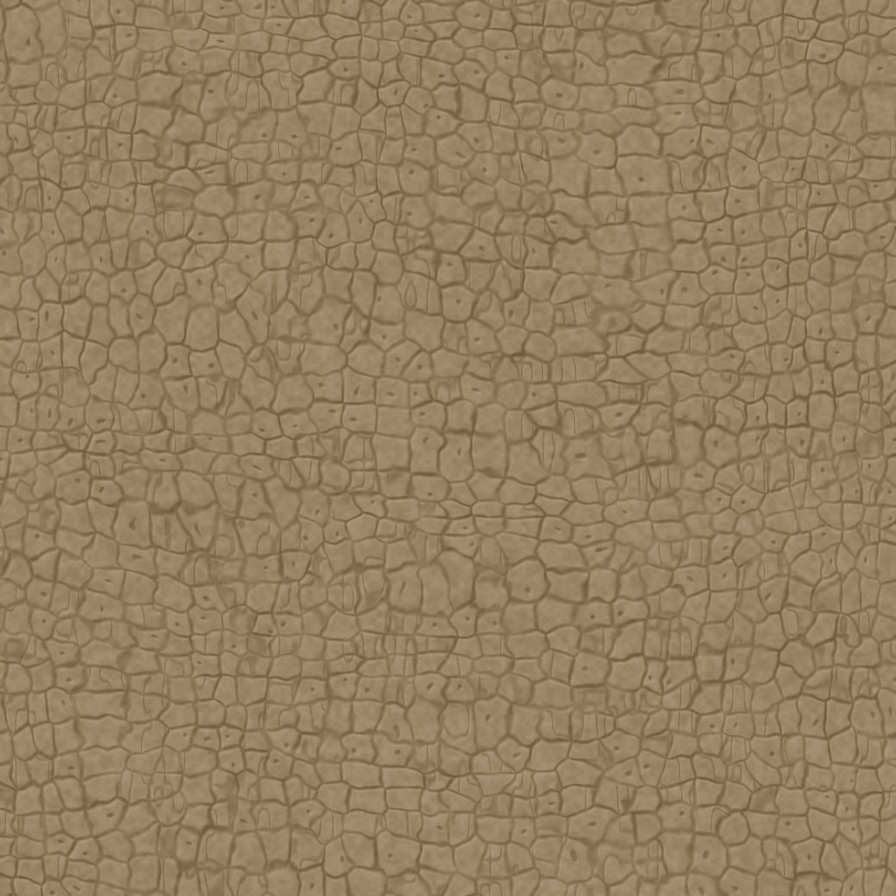
A Shadertoy shader for this texture:

```glsl
// Tan embossed reptile leather: uneven rows of squarish scales with brown creases
float hash(vec2 p) {
    return fract(sin(dot(p, vec2(127.1, 311.7))) * 43758.5453);
}

vec2 hash2(vec2 p) {
    return vec2(hash(p), hash(p + 57.3));
}

float noise(vec2 p) {
    vec2 i = floor(p), f = fract(p);
    f = f * f * (3.0 - 2.0 * f);
    return mix(mix(hash(i), hash(i + vec2(1, 0)), f.x),
               mix(hash(i + vec2(0, 1)), hash(i + vec2(1, 1)), f.x), f.y);
}

// Bends the canvas into wavering rows of varied height
vec2 scaleSpace(vec2 uv) {
    vec2 p = uv * vec2(30.0, 32.0);
    p.y += 1.6 * noise(uv * vec2(3.0, 2.5)) + 1.1 * noise(uv * vec2(4.0, 13.0) + 9.0);
    p.x += 1.2 * noise(uv * vec2(5.0, 3.0) + 31.0) + 0.8 * noise(uv * vec2(13.0, 5.0) + 4.0);
    p += 0.24 * (vec2(noise(uv * 75.0), noise(uv * 75.0 + 40.0)) - 0.5);
    return p;
}

vec2 scaleCentre(vec2 cell) {
    return cell + 0.5 + vec2(0.62, 0.5) * (hash2(cell) - 0.5);
}

// Surface height: 1 on a scale face, lower in creases, wrinkles and pits
float leatherHeight(vec2 uv) {
    vec2 p = scaleSpace(uv), base = floor(p), cell = base, toCentre = vec2(0.0);
    float nearest = 9.0;
    for (int y = -1; y <= 1; y++)
    for (int x = -1; x <= 1; x++) {
        vec2 c = base + vec2(x, y), r = scaleCentre(c) - p;
        if (dot(r, r) < nearest) {
            nearest = dot(r, r);
            cell = c;
            toCentre = r;
        }
    }

    // Distance to the closest border of this scale
    float edge = 9.0;
    for (int y = -2; y <= 2; y++)
    for (int x = -2; x <= 2; x++) {
        if (x == 0 && y == 0) continue;
        vec2 r = scaleCentre(cell + vec2(x, y)) - p;
        edge = min(edge, dot(0.5 * (r + toCentre), normalize(r - toCentre)));
    }
    float depth = mix(0.45, 1.15, noise(uv * 38.0 + 17.0));
    float width = mix(0.09, 0.17, noise(uv * 22.0 + 5.0));
    float crease = depth * (1.0 - smoothstep(0.0, width, edge));

    // Upright wrinkles on some scales, small pits on others
    float kind = hash(cell + 3.7);
    float fold = abs(noise(uv * vec2(85.0, 36.0) + 60.0) - 0.5);
    float wrinkle = 0.55 * step(kind, 0.4) * (1.0 - smoothstep(0.0, 0.12, fold));
    vec2 pitPos = toCentre + 0.3 * (hash2(cell + 8.1) - 0.5);
    float pit = 0.8 * step(0.72, kind) * (1.0 - smoothstep(0.04, 0.13, length(pitPos)));
    return 1.0 - max(crease, max(wrinkle, pit));
}

void mainImage(out vec4 fragColor, in vec2 fragCoord) {
    vec2 uv = fragCoord / iResolution.y;
    float height = leatherHeight(uv);

    // Light from the upper left brightens one lip of each crease
    float relief = height - leatherHeight(uv + vec2(-0.0022, 0.0032));
    float grain = 0.6 * noise(uv * 130.0) + 0.4 * noise(uv * 260.0 + 11.0) - 0.5;
    float patches = noise(uv * 7.0 + 23.0) - 0.5;

    float tone = 0.77 - 0.52 * (1.0 - height) + 0.17 * relief + 0.42 * grain + 0.07 * patches;
    vec3 creaseBrown = vec3(0.45, 0.355, 0.235);
    vec3 faceTan = vec3(0.655, 0.577, 0.467);
    fragColor = vec4(mix(creaseBrown, faceTan, clamp(tone, 0.0, 1.0)), 1.0);
}
```
